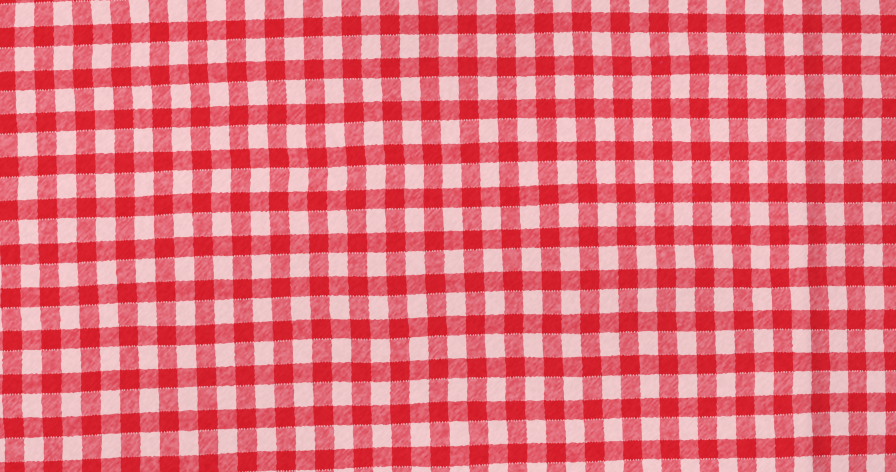
Write a Shadertoy shader that draws this texture.

```glsl
float hash(vec2 p) {
    vec3 q = fract(vec3(p.xyx) * 0.1031);
    q += dot(q, q.yzx + 33.33);
    return fract((q.x + q.y) * q.z);
}

float valueNoise(vec2 p) {
    vec2 cell = floor(p), f = fract(p);
    f = f * f * (3.0 - 2.0 * f);
    return mix(mix(hash(cell), hash(cell + vec2(1, 0)), f.x),
               mix(hash(cell + vec2(0, 1)), hash(cell + vec2(1, 1)), f.x), f.y);
}

// Counts stripes across (x) and down (y); every whole number is a stripe centre
vec2 stripePhase(vec2 uv) {
    float u = uv.x, v = uv.y;
    float columns = 23.3 * u - 1.13 - v * (0.24 + 0.1 * sin(3.1416 * u))
                  + 0.1 * v * smoothstep(0.88, 1.0, u);
    float rows = 10.89 * v - 0.89 + u * (1.0 - 0.13 * v - (0.7 - 0.48 * v) * u);
    vec2 sway = vec2(valueNoise(uv * vec2(9, 14)), valueNoise(uv * vec2(14, 7) + 40.0));
    return vec2(columns, rows) + 0.06 * (sway - 0.5);
}

void mainImage(out vec4 fragColor, in vec2 fragCoord) {
    const vec3 PALE = vec3(0.94, 0.785, 0.795);
    const vec3 WARP_PINK = vec3(0.89, 0.41, 0.465);
    const vec3 WEFT_PINK = vec3(0.885, 0.36, 0.415);
    const vec3 RED = vec3(0.84, 0.125, 0.175);

    vec2 uv = fragCoord / iResolution.xy;
    uv.y = 1.0 - uv.y;
    vec2 phase = stripePhase(uv);
    vec2 blur = fwidth(phase) * 0.7;

    // Crossing stripes of red yarn, with slightly ragged edges
    vec2 offset = fract(phase + 0.5) - 0.5;
    vec2 fray = vec2(valueNoise(phase * vec2(1, 18)), valueNoise(phase * vec2(18, 1) + 70.0)) - 0.5;
    vec2 halfWidth = vec2(0.25, 0.227) + 0.03 * fray;
    vec2 stripe = 1.0 - smoothstep(halfWidth - blur, halfWidth + blur, abs(offset));
    vec3 color = mix(mix(PALE, WARP_PINK, stripe.x), mix(WEFT_PINK, RED, stripe.x), stripe.y);

    // Mixed yarns show a diagonal twill and grain, plain areas only a little
    float mixedYarn = abs(stripe.x - stripe.y);
    vec2 thread = phase * vec2(16, 18);
    float twill = valueNoise(vec2(thread.x + thread.y, (thread.x - thread.y) * 0.35));
    float grain = valueNoise(thread * 1.1 + 90.0);
    float weave = 0.6 * twill + 0.4 * grain - 0.5;
    color += weave * mix(vec3(0.05), vec3(0.05, 0.26, 0.25), mixedYarn);

    // Dotted pale threads along the stripe borders, stronger on the lower one
    float borderDistance = abs(abs(offset.y) - 0.235);
    float border = 1.0 - smoothstep(0.008, 0.02 + blur.y, borderDistance);
    float dots = smoothstep(-0.1, 0.7, sin(phase.x * 88.0));
    float strength = offset.y > 0.0 ? 0.6 : 0.25;
    color = mix(color, PALE, border * dots * strength * (0.3 + 0.7 * stripe.x));

    // A few stray lint specks
    vec2 canvas = uv * vec2(1.0, iResolution.y / iResolution.x);
    for (int i = 0; i < 6; i++) {
        float id = float(i);
        vec2 center = vec2(hash(vec2(id, 3)), hash(vec2(id, 8)) * 0.5);
        vec2 d = canvas - center;
        float size = 0.0012 + 0.0012 * hash(vec2(id, 5));
        float speck = 1.0 - smoothstep(size * 0.5, size * 1.5, length(vec2(d.x + d.y, 0.6 * (d.x - d.y))));
        color = mix(color, vec3(0.85, 0.25, 0.38), 0.7 * speck);
    }

    // Soft unevenness of light and the fold near the right side
    float light = 0.98 + 0.04 * valueNoise(uv * vec2(4, 3) + 11.0);
    float fold = uv.x - 0.902 - 0.01 * uv.y;
    light -= 0.07 * exp(-pow(fold / 0.009, 2.0)) * (0.6 + 0.4 * uv.y);
    light -= 0.025 * smoothstep(-0.01, 0.02, fold);
    fragColor = vec4(clamp(color * light, 0.0, 1.0), 1.0);
}
```
